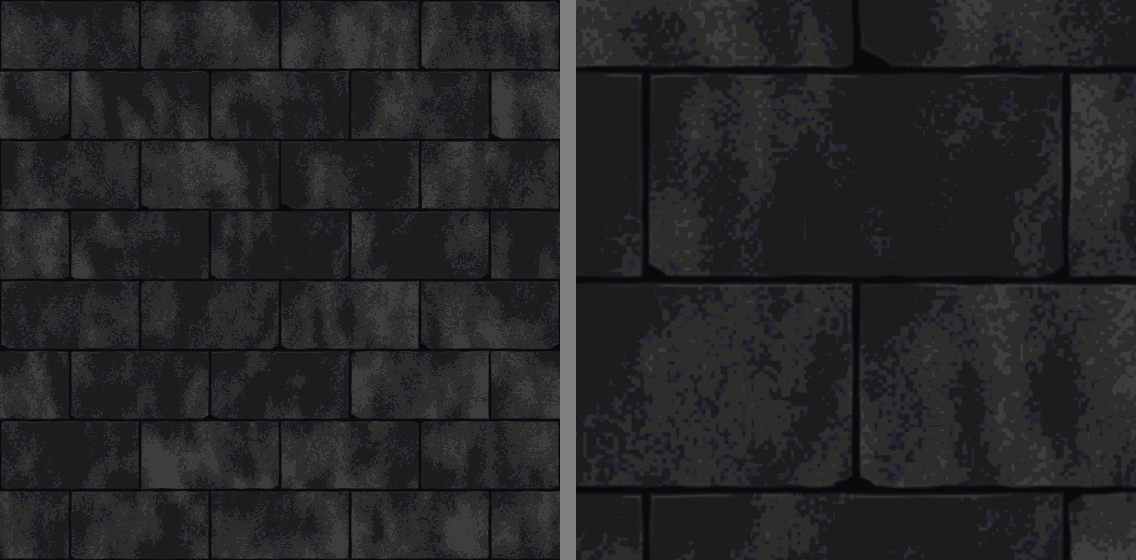
Left, the full canvas; right, a detail of the centre.
Give the GLSL for this texture, as a Shadertoy shader.

```glsl
const vec2 GRID = vec2(4.0, 8.0);
const vec2 HALF_SIZE = 0.5 / GRID;

const vec3 JOINT = vec3(0.04);
const vec3 SHADOW = vec3(0.07, 0.07, 0.11);
const vec3 CHARCOAL = vec3(0.11);
const vec3 BLUE_SLATE = vec3(0.14, 0.14, 0.20);
const vec3 SLATE = vec3(0.17, 0.18, 0.17);
const vec3 PALE_SLATE = vec3(0.24);

float hash(vec2 p) {
    vec3 h = fract(vec3(p.xyx) * 0.1031);
    h += dot(h, h.yzx + 33.33);
    return fract((h.x + h.y) * h.z);
}

float valueNoise(vec2 p) {
    vec2 cell = floor(p);
    vec2 f = fract(p);
    f = f * f * (3.0 - 2.0 * f);
    float low = mix(hash(cell), hash(cell + vec2(1, 0)), f.x);
    float high = mix(hash(cell + vec2(0, 1)), hash(cell + vec2(1, 1)), f.x);
    return mix(low, high, f.y);
}

float fbm(vec2 p) {
    float sum = 0.0;
    float weight = 0.5;
    for (int octave = 0; octave < 4; octave++) {
        sum += weight * valueNoise(p);
        p = p * 2.03 + 17.3;
        weight *= 0.5;
    }
    return sum;
}

// Distance inward from the worn outline; negative in joints and chips
float slabDistance(vec2 q, vec2 id, vec2 seed) {
    vec2 edge = HALF_SIZE - abs(q);
    float wobble = 0.0016 * (valueNoise(q * 70.0 + seed) - 0.5);
    float d = min(edge.x, edge.y) - 0.0015 + wobble;

    // Each corner has its own chance of being broken off
    vec2 corner = sign(q);
    float chance = hash(id * 3.0 + corner + 51.0);
    float reach = corner.y < 0.0 ? 0.012 : 0.006;
    float chip = reach * smoothstep(0.45, 1.0, chance);
    chip += 0.003 * (valueNoise(q * 160.0 + seed) - 0.5);
    return min(d, dot(edge, vec2(0.5, 0.87)) - chip);
}

// Mottling, slanted streaks, stains below the top edge, and grain
float slabTone(vec2 q, vec2 id, vec2 seed) {
    float slant = 0.5 * (hash(id + 23.0) - 0.5);
    vec2 leaning = vec2(q.x + slant * q.y, q.y);
    float clouds = fbm(leaning * vec2(22.0, 14.0) + seed) - 0.47;
    float streaks = valueNoise(leaning * vec2(55.0, 7.0) + seed.yx) - 0.5;
    float grain = valueNoise(q * 380.0 + seed) - 0.5;
    float drips = valueNoise(q * vec2(80.0, 18.0) + seed + 9.0);
    float nearTop = 1.0 - smoothstep(0.0, 0.045, HALF_SIZE.y - q.y);
    float shade = 0.22 * (hash(id + 7.0) - 0.5);
    return clouds + shade + 0.2 * streaks + 0.28 * grain
        - 0.18 * drips * nearTop + 0.015;
}

vec3 slateColour(float tone) {
    vec3 colour = mix(CHARCOAL, BLUE_SLATE, smoothstep(-0.065, -0.05, tone));
    colour = mix(colour, SLATE, smoothstep(-0.022, -0.007, tone));
    return mix(colour, PALE_SLATE, smoothstep(0.16, 0.21, tone));
}

void mainImage(out vec4 fragColor, in vec2 fragCoord) {
    vec2 uv = fragCoord / iResolution.xy;
    float pixel = 1.0 / min(iResolution.x, iResolution.y);

    // Running bond: every other course moves by half a slab
    vec2 p = uv * GRID;
    float course = floor(p.y);
    p.x += 0.5 * mod(course + 1.0, 2.0);
    vec2 id = vec2(mod(floor(p.x), GRID.x), course);
    vec2 q = (fract(p) - 0.5) / GRID;
    vec2 seed = 40.0 + 90.0 * vec2(hash(id + 3.0), hash(id + 61.0));

    float d = slabDistance(q, id, seed);
    vec3 colour = slateColour(slabTone(q, id, seed));

    // Thin worn rim, strongest along the top
    float rim = smoothstep(0.0008, 0.0018, d) * (1.0 - smoothstep(0.002, 0.0038, d));
    float isTop = smoothstep(0.008, 0.004, HALF_SIZE.y - q.y);
    float wear = smoothstep(0.25, 0.7, valueNoise(q * 60.0 + seed + 31.0));
    colour = mix(colour, PALE_SLATE, rim * wear * mix(0.2, 0.65, isTop));

    // Soft shadow around the slab, then the joint itself
    colour = mix(SHADOW, colour, smoothstep(0.0, 0.0016 + 0.5 * pixel, d));
    colour = mix(JOINT, colour, smoothstep(-0.5 * pixel, 0.5 * pixel, d));
    fragColor = vec4(colour, 1.0);
}
```
